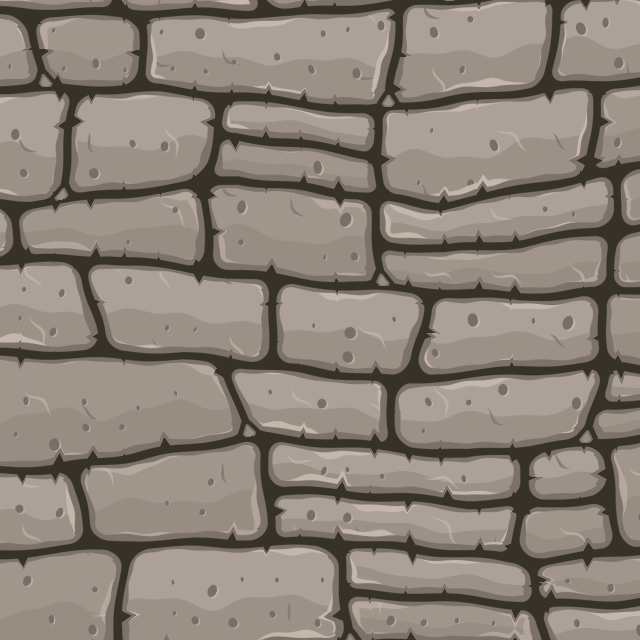
Write a WebGL 2 fragment shader that draws this texture.

```glsl
#version 300 es
precision highp float;
// Dry stone wall: jittered rows are cut by slanted joints into rounded stones.
// Edge distances give mortar, dark rim and broken highlights; hashed cells
// scatter pits and scratches over two-tone faces.
#define ROWS 7.0
#define STONE_WIDTH 0.30
#define HALF_GAP 0.0062
#define RIM 0.0058
#define SPLIT_SHARE 0.2
#define PIT_CELL 0.058
#define SCRATCH_CELL 0.105

uniform vec2 u_resolution;
out vec4 fragColor;

const vec3 MORTAR = vec3(0.215, 0.195, 0.158);
const vec3 SHADE = vec3(0.485, 0.448, 0.416);
const vec3 FACE = vec3(0.610, 0.570, 0.530);
const vec3 BRIGHT = vec3(0.672, 0.632, 0.598);
const vec3 LIGHT = vec3(0.775, 0.725, 0.682);

struct Stone {
    float depth;   // distance inside the outline
    float pebble;  // signed distance to a filler pebble
    float rim;     // local rim width
    float height;  // 0 at the foot, 1 at the top
    vec2 id;
};

float hash(vec2 p) {
    return fract(sin(dot(p, vec2(127.1, 311.7))) * 43758.55);
}

// Coverage of the region where d is negative
float cover(float d) {
    float px = 0.8 / u_resolution.y;
    return 1.0 - smoothstep(-px, px, d);
}

mat2 turn(float a) {
    return mat2(cos(a), sin(a), -sin(a), cos(a));
}

// Kinked line below row i, in row units
float bed(float i, float x) {
    float u = x * 3.1 + 0.37 * i;
    float k = floor(u);
    return i + 0.52 * (mix(hash(vec2(k, i)), hash(vec2(k + 1.0, i)), u - k) - 0.5);
}

// Slanted joint k of row i, in stone widths
float joint(float k, float i, float v) {
    vec2 id = vec2(k, i + 40.0);
    return k + 0.54 * (hash(id) - 0.5) + 0.34 * (hash(id + 7.3) - 0.5) * (v - i - 0.5);
}

// V-shaped chips along an edge coordinate
float chip(float t, vec2 id) {
    float u = t / 0.055;
    float k = floor(u);
    float h = hash(id * 3.7 + k);
    float away = abs(u - k - 0.3 - 0.4 * h) * 0.055;
    return max(0.0, 0.019 * smoothstep(0.4, 1.0, h) - 2.3 * away);
}

Stone findStone(vec2 p) {
    p += 0.0027 * vec2(sin(p.y * 47.0 + 2.0 * sin(p.x * 19.0)),
                       sin(p.x * 39.0 + 2.0 * sin(p.y * 23.0)));
    float v = p.y * ROWS, i = floor(v);
    if (v < bed(i, p.x)) i -= 1.0;
    else if (v >= bed(i + 1.0, p.x)) i += 1.0;
    float foot = bed(i, p.x), top = bed(i + 1.0, p.x);
    float u = p.x / STONE_WIDTH + 0.5 * mod(i, 2.0) + 0.3 * hash(vec2(i, 5.0));
    float k = floor(u);
    if (u < joint(k, i, v)) k -= 1.0;
    else if (u >= joint(k + 1.0, i, v)) k += 1.0;
    float left = (u - joint(k, i, v)) * STONE_WIDTH;
    float right = (joint(k + 1.0, i, v) - u) * STONE_WIDTH;

    Stone s;
    s.id = vec2(k, i);
    // Pebble sitting where a joint meets the bed below it
    float near = k + (left < right ? 0.0 : 1.0);
    vec2 q = vec2(min(left, right), (v - foot) / ROWS - 0.009);
    s.pebble = hash(vec2(near, i + 9.0)) < 0.3
        ? max(length(q) - 0.011, q.x * 0.8 + q.y * 0.5 - 0.007) : 1.0;
    // Some stones are two thin ones
    if (hash(s.id + 3.1) < SPLIT_SHARE) {
        float cut = mix(foot, top, 0.5) + 0.12 * (u - k - 0.5) * (hash(s.id) - 0.5);
        if (v < cut) top = cut;
        else { foot = cut; s.id.y += 0.5; }
    }
    vec2 a = vec2(min(left, right), min(v - foot, top - v) / ROWS);
    float r = min(0.022 + 0.018 * hash(s.id + 1.7), 0.36 * (top - foot) / ROWS);
    s.depth = max(r, min(a.x, a.y)) - length(max(r - a, 0.0)) - HALF_GAP;
    s.depth -= chip(a.x < a.y ? p.y : p.x, s.id + (v - foot < top - v ? 0.0 : 5.0)) * 0.75;
    s.depth = min(s.depth, s.pebble - 0.007);
    s.height = (v - foot) / (top - foot);
    float lower = 1.0 - smoothstep(0.3, 0.7, s.height);
    s.rim = RIM + 0.0035 * lower + 0.003 * step(right, left) * step(a.x, a.y);
    return s;
}

void main() {
    vec2 p = gl_FragCoord.xy / u_resolution.y;
    Stone s = findStone(p);
    float tone = hash(s.id + 11.0);

    // Two-tone face with a wavy border
    float wave = 0.05 * sin(p.x * 33.0 + tone * 20.0) + 0.025 * sin(p.x * 71.0);
    float upper = cover((0.46 + wave - s.height) * 0.12);
    vec3 face = tone < 0.6 ? mix(FACE, BRIGHT, upper) : mix(FACE * 0.97, FACE * 1.03, upper);

    // Scratches: tapered curved strokes
    vec2 cell = floor(p / SCRATCH_CELL);
    float h = hash(cell + 21.0);
    vec2 c = (cell + 0.5 + 0.4 * (vec2(h, hash(cell + 22.0)) - 0.5)) * SCRATCH_CELL;
    vec2 q = turn(0.3 + 1.1 * hash(cell + 23.0)) * (p - c);
    q = vec2(q.x, q.y + 0.005 * sin(q.x * 120.0 + h * 6.0));
    float reach = q.x / (0.014 + 0.018 * h);
    float stroke = abs(q.y) - 0.0024 * (1.0 - reach * reach);
    vec3 ink = h < 0.3 ? SHADE * 1.08 : mix(face, LIGHT, 0.65);
    face = mix(face, ink, cover(stroke) * step(hash(cell + 24.0), 0.65));

    // Pits: leaning ellipses with a lit crescent
    cell = floor(p / PIT_CELL);
    h = hash(cell + 31.0);
    c = (cell + 0.5 + 0.5 * (vec2(hash(cell + 32.0), hash(cell + 33.0)) - 0.5)) * PIT_CELL;
    if (hash(cell + 34.0) < 0.8 && findStone(c).depth > 0.021) {
        float size = 0.0038 + 0.0075 * h * h;
        mat2 lean = turn(0.9 * (hash(cell + 35.0) - 0.5));
        vec2 squash = vec2(1.0 + 0.7 * hash(cell + 36.0), 1.0);
        float glow = length(lean * (p - c - size * vec2(0.3, -0.2)) * squash) - size;
        float pit = length(lean * (p - c) * squash) - size;
        face = mix(face, mix(face, LIGHT, 0.75), cover(glow));
        face = mix(face, SHADE * 0.96, cover(pit));
    }

    // Broken highlights along the inner edge of the rim
    float inner = s.depth - s.rim - 0.0012 * sin(p.x * 90.0 + p.y * 130.0);
    float run = sin(p.x * 31.0 + tone * 40.0) + sin(p.y * 43.0 - p.x * 17.0 + tone * 9.0);
    float band = 0.0065 * run - 0.0015 + 0.0015 * sin(p.x * 110.0 - p.y * 80.0);
    vec3 lit = mix(face, LIGHT, tone < 0.6 ? 0.95 : 0.55);
    face = mix(face, lit, cover(inner - band));

    // Stack mortar, rim, face and pebbles
    vec3 col = mix(MORTAR, SHADE, cover(-s.depth));
    col = mix(col, face, cover(-inner));
    col = mix(col, SHADE, cover(s.pebble));
    col = mix(col, FACE * 0.97, cover(s.pebble + 0.003));
    fragColor = vec4(col, 1.0);
}
```
